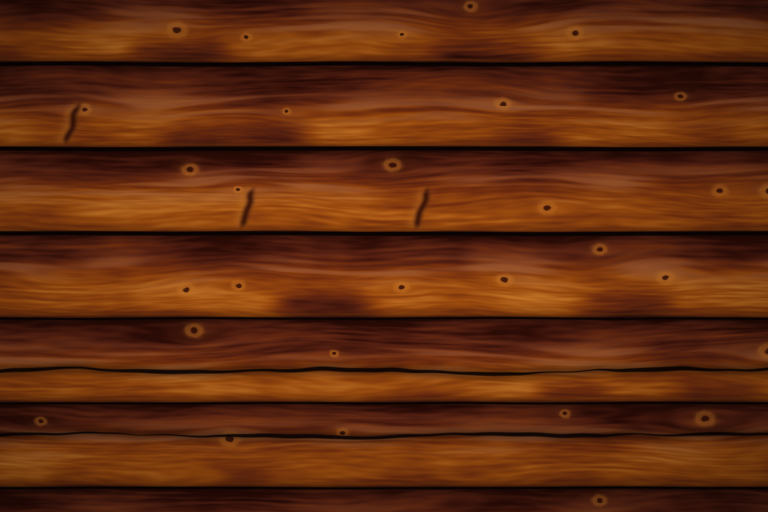
A Shadertoy shader for this texture:

```glsl
// Stacked dark-stained timber boards with grain, knots, slanted scars, long cracks and stains.

const float PITCH = 0.1656;       // board height, in canvas heights
const float FIRST_SEAM = 0.125;   // first seam, measured down from the top
const float SEAM_WIDE = 0.024;    // seam half widths, in board heights
const float SEAM_THIN = 0.013;
const float RING_COUNT = 13.0;    // growth lines per board
const float KNOT_CELL = 1.25;     // knot spacing, in board heights
const float KNOT_CHANCE = 0.68;
const float SCAR_SPACING = 2.06;
const float VIGNETTE = 0.85;

const vec3 SEAM_BLACK = vec3(0.035, 0.010, 0.012);
const vec3 UMBER      = vec3(0.16, 0.04, 0.02);
const vec3 BROWN      = vec3(0.30, 0.11, 0.06);
const vec3 CHESTNUT   = vec3(0.42, 0.17, 0.05);
const vec3 AMBER      = vec3(0.56, 0.27, 0.05);
const vec3 HONEY      = vec3(0.70, 0.41, 0.13);
const vec3 WEATHERED  = vec3(0.56, 0.33, 0.21);

vec2 hash2(vec2 p) {
    vec3 a = fract(p.xyx * vec3(0.1031, 0.1030, 0.0973));
    a += dot(a, a.yzx + 33.33);
    return fract((a.xx + a.yz) * a.zy);
}

float cornerSlope(vec2 cell, vec2 offset) {
    float angle = 6.2832 * hash2(cell).x;
    return dot(vec2(cos(angle), sin(angle)), offset);
}

float gradientNoise(vec2 p) {
    vec2 i = floor(p), f = fract(p);
    vec2 u = f * f * f * (f * (f * 6.0 - 15.0) + 10.0);
    vec2 e = vec2(1.0, 0.0);
    return mix(mix(cornerSlope(i, f), cornerSlope(i + e, f - e), u.x),
               mix(cornerSlope(i + e.yx, f - e.yx), cornerSlope(i + 1.0, f - 1.0), u.x), u.y);
}

float band(float x, float center, float width) {
    float d = (x - center) / width;
    return exp(-d * d);
}

vec3 woodRamp(float tone) {
    float s = clamp(tone, 0.0, 1.0) * 4.0;
    vec3 c = mix(UMBER, BROWN, min(s, 1.0));
    c = mix(c, CHESTNUT, clamp(s - 1.0, 0.0, 1.0));
    c = mix(c, AMBER, clamp(s - 2.0, 0.0, 1.0));
    return mix(c, HONEY, clamp(s - 3.0, 0.0, 1.0));
}

void mainImage(out vec4 fragColor, in vec2 fragCoord) {
    vec2 uv = fragCoord / iResolution.xy;
    float x = fragCoord.x / iResolution.y / PITCH;
    float px = 1.0 / (iResolution.y * PITCH);

    // Board coordinates: t runs from 0 at the upper edge to 1 at the lower edge
    float depth = (1.0 - uv.y - FIRST_SEAM) / PITCH;
    depth += 0.015 * gradientNoise(vec2(x * 0.6, floor(depth + 0.5) * 7.3));
    float row = floor(depth), t = depth - row;
    vec2 seed = vec2(row * 31.7 + 12.0, row * 17.3 + 5.0);
    vec2 q = vec2(x, t);
    vec2 rowRand = hash2(seed);

    // Knots bend the grain and leave a pale ring around a dark heart
    float bend = 0.0, halo = 0.0, heart = 0.0;
    for (int i = -1; i <= 1; i++) {
        float cell = floor(x / KNOT_CELL) + float(i);
        vec2 a = hash2(vec2(cell + 3.0, row * 9.1 + 40.0));
        vec2 b = hash2(vec2(cell + 71.0, row * 5.7 + 20.0));
        float present = step(b.x, KNOT_CHANCE);
        vec2 d = q - vec2((cell + 0.15 + 0.7 * a.x) * KNOT_CELL, 0.12 + 0.58 * a.y);
        float radius = mix(0.025, 0.065, b.y);
        float dist = length(d * vec2(0.75, 1.0) + 0.012 * gradientNoise(q * 14.0)) / radius;
        bend -= present * radius * 1.3 * d.y / (abs(d.y) + radius) * exp(-dot(d, d * vec2(6.0, 22.0)));
        halo += present * (band(dist, 1.0, 0.55) + 0.3 * exp(-dist * 0.5));
        heart += present * (1.0 - smoothstep(0.35, 0.75, dist));
    }

    // Growth lines and fine fibres
    float sway = gradientNoise(vec2(x * 0.45, t * 1.6) + seed);
    float v = t + 0.16 * sway + bend;
    float ring = sin(6.2832 * RING_COUNT * (v + 0.04 * gradientNoise(vec2(x * 0.8, v * 6.0) + seed)));
    float ringFade = smoothstep(-0.35, 0.4, gradientNoise(vec2(x * 0.35, t * 3.0) + seed + 9.0));
    float streak = gradientNoise(vec2(x * 0.7, v * 11.0) + seed);
    float fibre = gradientNoise(vec2(x * 3.0, v * 27.0) + seed);
    float blotch = gradientNoise(vec2(x * 0.8, t * 1.8) + seed + 50.0);

    // Rounded profile: shaded top, warm belly, dark underside
    float turn = 0.34 + 0.14 * rowRand.x + 0.08 * sway;
    float tone = 0.20 + 0.56 * smoothstep(turn - 0.24, turn + 0.26, t);
    tone -= 0.25 * smoothstep(0.84, 1.0, t) + 0.12 * band(t, 0.0, 0.12);
    tone += 0.22 * streak + 0.17 * fibre + 0.30 * blotch + 0.055 * ring * ringFade;
    float stain = smoothstep(0.10, 0.42, gradientNoise(vec2(x * 0.55, t * 0.6) + seed + 83.0));
    tone -= 0.55 * stain * band(t, 0.86, 0.16) * (0.8 + streak);
    vec3 color = woodRamp(tone);

    // Worn, paler streaks where the stain has faded
    float worn = band(t, turn + 0.04, 0.17) * smoothstep(-0.15, 0.4, streak + 0.7 * blotch);
    color = mix(color, WEATHERED, 0.65 * worn);
    color = mix(color, HONEY, 0.5 * min(halo, 1.0));
    color = mix(color, UMBER, 0.8 * min(heart, 1.0));

    // Slanted scars on two of the upper boards
    for (int i = 0; i < 3; i++) {
        float k = float(i);
        float onBoard = 1.0 - step(0.5, abs(row - min(k, 1.0)));
        float side = x - 0.83 - SCAR_SPACING * k + 0.35 * (t - 0.72) + 0.05 * gradientNoise(vec2(k * 5.3, t * 6.0));
        float reach = onBoard * smoothstep(0.42, 0.55, t) * (1.0 - smoothstep(0.86, 0.98, t));
        color = mix(color, HONEY, 0.55 * reach * band(side, -0.02, 0.08));
        color = mix(color, UMBER, 0.85 * reach * band(side, 0.015, 0.025 + 0.02 * reach));
    }

    // Long drying cracks on two of the lower boards
    float cracked = step(2.5, row) * step(row, 4.5);
    float crackLine = (row < 3.5 ? 0.62 : 0.41) + 0.16 * gradientNoise(vec2(x * 0.38, row * 4.7))
                    + 0.03 * gradientNoise(vec2(x * 2.3, row * 8.1));
    float crackWidth = 0.016 + 0.022 * gradientNoise(vec2(x * 0.9, row * 3.3 + 0.5));
    float crackDist = abs(t - crackLine);
    color *= 1.0 - 0.35 * cracked * band(crackDist, 0.0, 0.07);
    color = mix(color, SEAM_BLACK, 0.9 * cracked * (1.0 - smoothstep(crackWidth - px, crackWidth + px, crackDist)));

    // Seams with a soft contact shadow and a lit lower lip
    float seam = floor(depth + 0.5), seamDist = abs(depth - seam);
    float seamWidth = seam < 2.5 ? SEAM_WIDE : SEAM_THIN;
    color = mix(color, AMBER, 0.35 * band(t, 0.95, 0.018));
    color *= 1.0 - 0.5 * exp(-seamDist * 22.0);
    color = mix(SEAM_BLACK, color, smoothstep(seamWidth - px, seamWidth + px, seamDist));

    // Darkened canvas corners
    vec2 c = uv - vec2(0.48, 0.5);
    color *= 1.10 - VIGNETTE * dot(c, c);
    fragColor = vec4(clamp(color, 0.0, 1.0), 1.0);
}
```
